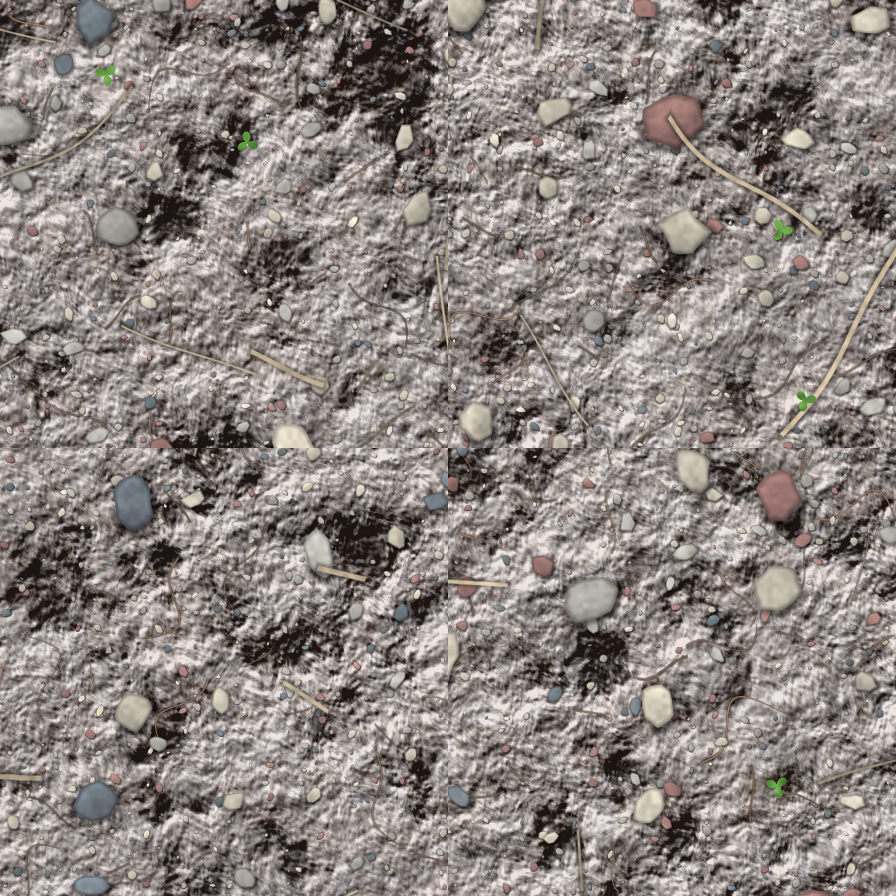
A WebGL 2 fragment shader for this texture:

```glsl
#version 300 es
precision highp float;
// Rough garden soil strewn with stones, straw, rootlets and a few sprouts.
// Relief-lit fractal noise makes the ground; jittered grids scatter the rest.
// The ground is laid in four separate patches that meet at the centre lines.
uniform vec2 u_resolution;
out vec4 fragColor;

const float TAU = 6.2831853;
const vec2 LIGHT = vec2(-0.5, 0.866);

vec4 hash4(vec2 p) {
    vec4 q = fract(p.xyxy * vec4(0.1031, 0.1030, 0.0973, 0.1099));
    q += dot(q, q.wzxy + 33.33);
    return fract((q.xxyz + q.yzzw) * q.zywx);
}

float noise(vec2 p) {
    vec2 i = floor(p), f = fract(p);
    f = f * f * (3.0 - 2.0 * f);
    float low = mix(hash4(i).x, hash4(i + vec2(1, 0)).x, f.x);
    float high = mix(hash4(i + vec2(0, 1)).x, hash4(i + 1.0).x, f.x);
    return mix(low, high, f.y);
}

float fbm(vec2 p) {
    float sum = 0.0, amp = 0.4;
    for (int i = 0; i < 6; i++) {
        sum += amp * noise(p);
        p = mat2(1.6, 1.2, -1.2, 1.6) * p + 17.3;
        amp *= 0.62;
    }
    return sum;
}

vec2 rotate(vec2 p, float a) {
    return vec2(cos(a) * p.x + sin(a) * p.y, cos(a) * p.y - sin(a) * p.x);
}

// Ground: lit crumbs, dark hollows and fine grit
vec3 soil(vec2 p) {
    vec2 w = p + 0.012 * vec2(noise(p * 30.0), noise(p * 30.0 + 50.0));
    float h = fbm(w * 15.0);
    float slope = h - fbm((w + LIGHT * 0.0045) * 15.0);
    float rough = mix(0.7, 1.25, noise(p * 5.0 + 9.0));
    float hollow = smoothstep(0.43, 0.29, h + 0.06 * (noise(p * 130.0) - 0.5));
    float tone = 0.58 + rough * (4.6 * slope - 0.32 * hollow);
    tone += 0.35 * (h - 0.48) + 0.16 * (noise(p * 260.0) - 0.5);
    tone = clamp(tone, 0.11, 0.93);
    vec3 tint = vec3(0.0, -0.032, -0.045) + 0.02 * (noise(p * 45.0) - 0.5) * vec3(1, 0, -1);
    return tone + tint;
}

vec3 stoneColor(float pick) {
    vec3 c = vec3(0.82, 0.79, 0.72);
    c = mix(c, vec3(0.70, 0.69, 0.66), step(0.38, pick));
    c = mix(c, vec3(0.66, 0.50, 0.48), step(0.64, pick));
    return mix(c, vec3(0.46, 0.50, 0.53), step(0.83, pick));
}

// Signed distance to a worn, irregular convex stone
float stoneShape(vec2 q, float radius, vec4 rnd) {
    q = rotate(q, rnd.x * TAU);
    q.y *= 1.05 + 0.75 * rnd.y;
    float facets = -radius;
    for (int i = 0; i < 6; i++) {
        vec4 side = hash4(rnd.zw * 91.0 + float(i) * 7.1);
        float a = (float(i) + 0.6 * side.x) * TAU / 6.0;
        facets = max(facets, dot(q, vec2(cos(a), sin(a))) - radius * (0.68 + 0.35 * side.y));
    }
    return mix(facets, length(q) - 0.9 * radius, 0.6 * rnd.z);
}

vec3 addStones(vec3 col, vec2 p, float cells, float density, float seed) {
    vec2 g = p * cells;
    float aa = 1.1 * cells / u_resolution.y;
    for (int k = 0; k < 9; k++) {
        vec2 id = floor(g) + vec2(k % 3, k / 3) - 1.0;
        vec4 a = hash4(id + seed), b = hash4(id + seed + 37.7);
        vec2 q = g - id - 0.2 - 0.6 * a.xy;
        float radius = mix(0.11, 0.33, a.w * a.w);
        if (a.z > density || length(q) > 1.8 * radius) continue;
        float grain = noise(p * 170.0) - 0.5, patches = noise(p * 55.0) - 0.5;
        float d = stoneShape(q, radius, b) + radius * 0.22 * patches;
        float facing = dot(q, LIGHT) / radius;
        float shadow = smoothstep(0.4 * radius, 0.0, d) * clamp(0.5 - 0.5 * facing, 0.15, 1.0);
        vec3 face = stoneColor(fract(b.x * 7.0 + b.w * 5.0)) * (0.88 + 0.22 * b.y);
        face *= 1.0 + 0.14 * facing + 0.16 * grain + 0.22 * patches;
        face *= 1.0 - 0.3 * smoothstep(-0.22 * radius, 0.0, d);
        col = mix(col * (1.0 - 0.6 * shadow), face, smoothstep(aa, -aa, d));
    }
    return col;
}

// Bent stalks; width is in units of one grid cell
vec3 addStalks(vec3 col, vec2 p, float cells, float density, float width, float bend, vec3 tint) {
    vec2 g = p * cells;
    float aa = cells / u_resolution.y;
    for (int k = 0; k < 9; k++) {
        vec2 id = floor(g) + vec2(k % 3, k / 3) - 1.0;
        vec4 a = hash4(id + cells * 3.0), b = hash4(id + cells * 5.0 + 11.0);
        if (a.z > density) continue;
        vec2 q = rotate(g - id - 0.2 - 0.6 * a.xy, b.x * TAU);
        q.y += bend * (b.y - 0.5) * (q.x * q.x + 0.3 * sin(5.0 * q.x));
        float reach = mix(0.15, 0.8, a.w * a.w);
        float d = max(abs(q.y) - width * (0.5 + b.z), abs(q.x) - reach);
        float shadow = smoothstep(3.0 * width, 0.0, d);
        vec3 stalk = tint * (0.75 + 0.4 * b.w + 0.25 * (noise(p * 140.0) - 0.5));
        col = mix(col * (1.0 - 0.35 * shadow), stalk, smoothstep(aa, -aa, d));
    }
    return col;
}

// Rare three-lobed seedlings
vec3 addSprouts(vec3 col, vec2 p) {
    vec2 g = p * 6.0;
    vec4 a = hash4(floor(g) + 71.0);
    vec2 q = rotate(fract(g) - 0.25 - 0.5 * a.xy, a.w * TAU);
    float d = length(q) - 0.075 * abs(cos(1.5 * atan(q.y, q.x)));
    float aa = 6.0 / u_resolution.y;
    vec3 leaf = vec3(0.36, 0.58, 0.25) * (0.7 + 0.6 * noise(p * 110.0));
    return mix(col, leaf, smoothstep(aa, -aa, d) * step(a.z, 0.13));
}

void main() {
    vec2 uv = gl_FragCoord.xy / u_resolution;
    vec2 p = uv + 3.37 * floor(uv * 2.0) + 1.0;
    vec3 col = soil(p);
    col = addStones(col, p, 52.0, 0.38, 5.0);
    col = addStalks(col, p, 13.0, 0.4, 0.009, 1.6, vec3(0.56, 0.44, 0.35));
    col = addStones(col, p, 21.0, 0.34, 19.0);
    col = addStones(col, p, 8.5, 0.55, 43.0);
    col = addStalks(col, p, 5.5, 0.4, 0.011, 0.35, vec3(0.76, 0.69, 0.58));
    col = addSprouts(col, p);
    fragColor = vec4(clamp(col, 0.0, 1.0), 1.0);
}
```
